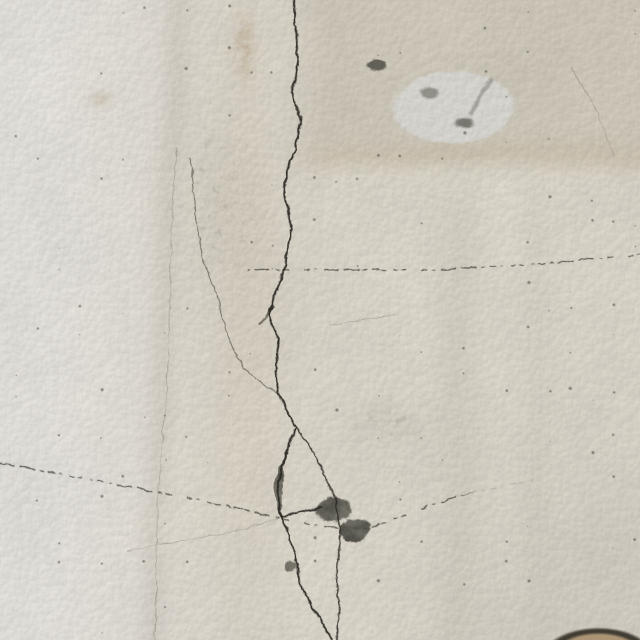
A Shadertoy shader for this texture:

```glsl
// Weathered plaster wall with cracks, broken joints, stains and a pale repair patch.
const vec3 COOL = vec3(.865, .855, .835);
const vec3 WARM = vec3(.832, .812, .768);
const vec3 PATCH = vec3(.825, .825, .81);
const vec3 RUST = vec3(.67, .58, .45);
const vec3 GRIME = vec3(.6, .58, .53);
const vec3 HOLE = vec3(.36, .355, .32);
const vec3 DARK = vec3(.16, .15, .13);
const float RELIEF = .055;
const float JAGGEDNESS = .0024;
const float GRAIN_SCALE = 85.;

// Crack paths as x, y pairs
const float MAIN[38] = float[](.458,1.01, .465,.902, .456,.857, .47,.811, .458,.759, .443,.707,
  .456,.642, .444,.583, .421,.508, .435,.466, .432,.388, .462,.332, .439,.271, .434,.232,
  .44,.193, .461,.134, .469,.088, .501,.03, .525,-.01);
const float SIDE[14] = float[](.297,.753, .306,.661, .316,.596, .341,.531, .358,.469, .38,.424, .432,.385);
const float BRANCH[14] = float[](.462,.332, .495,.284, .523,.223, .531,.165, .526,.1, .53,.045, .525,-.01);
const float UPPER_JOINT[8] = float[](.39,.579, .677,.578, .833,.587, 1.01,.603);
const float LOWER_JOINT[18] = float[](-.01,.278, .163,.247, .3,.221, .436,.191, .508,.177,
  .579,.174, .651,.202, .714,.225, .83,.25);
const float LEFT_HAIR[10] = float[](.276,.77, .267,.61, .26,.375, .247,.232, .242,-.01);
const float LOW_HAIR[8] = float[](.436,.191, .378,.172, .293,.157, .2,.14);
const float RIGHT_HAIR[6] = float[](.892,.895, .931,.831, .961,.753);

vec2 hash2(vec2 p) {
  vec3 q = fract(p.xyx * vec3(.1031, .103, .0973));
  q += dot(q, q.yzx + 33.33);
  return fract((q.xx + q.yz) * q.zy);
}
float cellular(vec2 p) {
  vec2 cell = floor(p);
  float nearest = 2.;
  for (int i = 0; i < 9; i++) {
    vec2 c = cell + vec2(i % 3 - 1, i / 3 - 1);
    nearest = min(nearest, distance(p, c + hash2(c + 50.)));
  }
  return nearest;
}
float waves(vec2 p) { // layered sines
  float sum = 0., gain = .5;
  for (int i = 0; i < 5; i++) {
    sum += gain * sin(p.x + 1.3 * sin(p.y * .8 + float(i))) * cos(p.y + 1.1 * sin(p.x * .7));
    p = mat2(1.5, 1.2, -1.2, 1.5) * p + 1.7;
    gain *= .6;
  }
  return sum;
}
float segment(vec2 p, vec2 a, vec2 b) {
  b -= a;
  p -= a;
  return length(p - b * clamp(dot(p, b) / dot(b, b), 0., 1.));
}
#define TRACE(s, p, d) for (int i = 0; i < s.length() - 2; i += 2) d = min(d, segment(p, vec2(s[i], s[i+1]), vec2(s[i+2], s[i+3])))
float fill(float d, float soft) { return 1. - smoothstep(-soft, soft, d); }
float bell(float x) { return exp(-x * x); }
float glow(vec2 p, vec2 c, vec2 size) { return bell(length((p - c) / size)); }
float oval(vec2 p, vec2 c, vec2 size) { return (length((p - c) / size) - 1.) * min(size.x, size.y); }
float grain(vec2 p) { return cellular(p * GRAIN_SCALE) + .5 * cellular(p * GRAIN_SCALE * 2.1); }

void mainImage(out vec4 fragColor, in vec2 fragCoord) {
  vec2 uv = fragCoord / iResolution.xy;
  float aa = max(1. / iResolution.y, .0013);
  float cloud = waves(uv * 13.), fine = waves(uv * 75. + 4.);
  vec2 jag = uv + JAGGEDNESS * vec2(waves(uv * 150.) + waves(uv * 60.), waves(uv.yx * 140. + 9.));

  // Plaster tone and stains
  vec3 col = mix(COOL, WARM, smoothstep(.05, .42, uv.x + .04 * cloud));
  col *= 1. - .05 * smoothstep(.5, 1., uv.x) * smoothstep(.45, 0., uv.y);
  float right = smoothstep(.43, .52, uv.x);
  col *= 1. - right * smoothstep(.72, .79, uv.y + .015 * cloud) * vec3(.055, .06, .075);
  col = mix(col, RUST, .2 * right * bell((uv.y - .758 - .01 * cloud) / .022));
  float streak = bell((uv.x - .255 - .04 * (uv.y - .4) + .008 * cloud) / .022);
  col = mix(col, GRIME, .2 * streak * (.8 + .4 * fine));
  float drips = bell((uv.x - .715) / .035) + .6 * bell((uv.x - .84) / .025);
  col = mix(col, GRIME, .13 * drips * smoothstep(.8, .6, uv.y) * (.8 + .5 * cloud));
  col = mix(col, RUST, .1 * glow(uv, vec2(.38, .5), vec2(.07, .42)));
  col = mix(col, RUST, .55 * glow(jag, vec2(.38, .925), vec2(.015, .04)) * (.8 + fine));
  col = mix(col, RUST, .25 * glow(uv, vec2(.158, .845), vec2(.018, .014)));
  float crazed = glow(uv, vec2(.335, .69), vec2(.065, .11)) + .8 * glow(uv, vec2(.61, .34), vec2(.055, .035));
  col = mix(col, GRIME, crazed * (.13 + .3 * smoothstep(.55, .9, cellular(jag * 90.))));
  col *= 1. + .018 * cloud + .014 * fine;

  // Repair patch and chips
  col = mix(col, PATCH, .85 * fill(oval(jag, vec2(.707, .832), vec2(.092, .056)) + .003 * cloud, .003));
  float chips = .55 * fill(oval(jag, vec2(.671, .855), vec2(.013, .009)), .003);
  chips = max(chips, .75 * fill(oval(jag, vec2(.726, .808), vec2(.014, .008)), .003));
  chips = max(chips, .4 * fill(segment(jag, vec2(.736, .823), vec2(.766, .876)) - .003, .003));
  chips = max(chips, .95 * fill(oval(jag, vec2(.588, .898), vec2(.016, .01)) + .003 * fine, .002));
  chips = max(chips, .8 * fill(oval(jag, vec2(.454, .115), vec2(.009, .008)), .002));
  col = mix(col, HOLE, chips);

  // Grain relief and pores
  vec2 light = vec2(-.0013, .0018);
  col *= 1. + RELIEF * (grain(uv + light) - grain(uv - light));
  vec2 grid = uv * 30., seed = hash2(floor(grid) + 7.);
  float pore = length(fract(grid) - .2 - .6 * seed) / 30. - .0025 * seed.y;
  col = mix(col, HOLE, .65 * step(.87, seed.x) * fill(pore, aa));

  // Hairlines and broken joints
  float hair = segment(jag, vec2(.515, .492), vec2(.618, .508)), joint = 1.;
  TRACE(LEFT_HAIR, jag, hair);
  TRACE(LOW_HAIR, jag, hair);
  TRACE(RIGHT_HAIR, jag, hair);
  col = mix(col, GRIME * .75, .55 * fill(hair - .0005, aa) * (.75 + .5 * fine));
  TRACE(UPPER_JOINT, jag, joint);
  TRACE(LOWER_JOINT, jag, joint);
  float broken = smoothstep(-.8, .5, sin(uv.x * 410.) + sin(uv.x * 173.) + .7 * sin(uv.x * 37.));
  broken *= 1. - .75 * smoothstep(.7, .75, uv.x) * step(uv.y, .4);
  col = mix(col, DARK, .68 * broken * fill(joint - .001, aa));

  // Deep cracks and crumbled hole
  float crack = 1., side = 1., deep = segment(jag, vec2(.44, .193), vec2(.503, .208)) - .0004;
  TRACE(MAIN, jag, crack);
  TRACE(SIDE, jag, side);
  TRACE(BRANCH, jag, deep);
  col = mix(col, DARK, .6 * fill(side - .0007, aa));
  float hole = min(oval(jag, vec2(.522, .203), vec2(.029, .018)), oval(jag, vec2(.554, .172), vec2(.023, .017)));
  float crumble = crack - .0075 * glow(uv, vec2(.435, .24), vec2(.03, .036));
  crumble = min(crumble, segment(jag, vec2(.408, .495), vec2(.426, .52)) - .002);
  float rubble = max(fill(hole + .004 * fine, .002), fill(crumble, aa));
  col = mix(col, HOLE * (1. + .35 * fine), .92 * rubble);
  col = mix(col, DARK, .9 * fill(min(crack - .0016, deep - .0011), aa));

  // Rounded object in the corner
  float rim = oval(uv, vec2(.935, -.025), vec2(.083, .043));
  col = mix(col, DARK * 1.6, fill(rim, .003));
  col = mix(col, RUST, fill(rim + .008, .003));
  fragColor = vec4(col, 1.);
}
```
